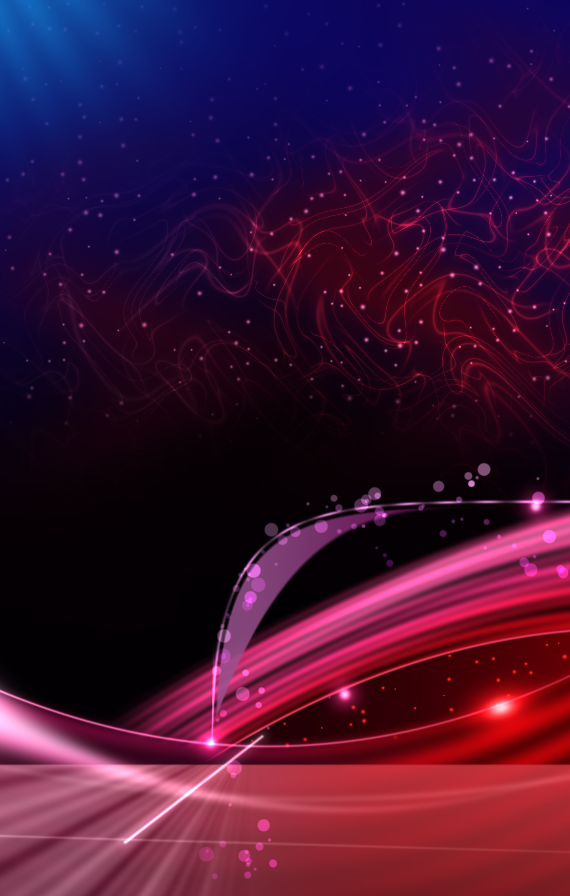
Write a WebGL 2 fragment shader that draws this background.

```glsl
#version 300 es
precision highp float;
uniform vec2 u_resolution;
out vec4 fragColor;

float hash(vec2 p) {
  p = fract(p * vec2(123.34, 456.21));
  p += dot(p, p + 45.32);
  return fract(p.x * p.y);
}
float band(float d, float w) { return exp(-d * d / (w * w)); }
float glow(vec2 d, float r) { return exp(-dot(d, d) / (r * r)); }

// Outer edge of the crescent: steep at the left, level at the right
float rim(float x) {
  float t = clamp((x - 0.372) / 0.628, 0.0, 1.0);
  return 0.17 + 0.27 * (1.0 - pow(1.0 - sqrt(t), 3.5));
}

// Thin wisps: zero lines of layered, bent sines
float wisps(vec2 p) {
  float sum = 0.0;
  for (float k = 1.0; k < 6.0; k++) {
    p += 0.6 * sin(p.yx * vec2(1.3, 1.7) + k * vec2(1.7, 2.9));
    p = mat2(0.8, -0.6, 0.6, 0.8) * p * 1.18;
    float d = abs(sin(p.x + 0.4 * sin(p.y * 2.3)));
    float patches = smoothstep(-0.3, 0.8, sin(p.y * 0.9 + k * 2.1));
    sum += patches * (0.8 * band(d, 0.06) + 0.15 * band(d, 0.3));
  }
  return sum;
}

// Cellular dots, at most one per cell
float stars(vec2 p) {
  vec2 id = floor(p);
  vec2 center = 0.2 + 0.6 * vec2(hash(id), hash(id + 7.3));
  return step(0.6, hash(id + 1.7)) * band(length(fract(p) - center), mix(0.04, 0.12, hash(id + 3.1)));
}

void main() {
  vec2 p = gl_FragCoord.xy / u_resolution;
  vec2 scale = vec2(u_resolution.x / u_resolution.y, 1.0);
  vec2 q = p * scale;
  float x = p.x, y = p.y;

  // Night sky with a cyan corner
  float sky = smoothstep(0.5, 0.98, y + 0.22 * abs(x - 0.5));
  vec3 col = vec3(0.012, 0.0, 0.012) + sky * vec3(0.03, 0.02, 0.36);
  float rays = 0.92 + 0.08 * sin(atan(x + 0.2, 1.25 - y) * 42.0);
  col += vec3(0.03, 0.42, 0.4) * rays * glow((p - vec2(0.0, 1.03)) * vec2(0.9, 1.7), 0.25);

  // Red cloud, wisps and sparks
  float cloud = glow((p - vec2(1.0, 0.72)) * vec2(0.8, 1.1), 0.25)
    + glow((p - vec2(0.62, 0.69)) * vec2(0.75, 1.5), 0.2)
    + 0.65 * glow((p - vec2(0.18, 0.65)) * vec2(0.8, 1.1), 0.19);
  float shade = 0.5 + 0.25 * sin(q.x * 17.0 + 2.0 * sin(q.y * 19.0));
  col = mix(col, vec3(0.26, 0.012, 0.07), min(0.85, cloud * shade));
  cloud = min(cloud, 1.0);
  float wisp = 0.6 * wisps(q * 14.0 + vec2(1.2, 0.4)) + 0.6 * wisps(q * 25.0 + 3.0);
  vec3 wispColor = mix(vec3(0.3, 0.13, 0.19), vec3(0.5, 0.05, 0.08), smoothstep(0.2, 0.6, x));
  col += cloud * cloud * (wispColor * wisp + vec3(0.06, 0.04, 0.05) * wisp * wisp * wisp);
  col += vec3(0.75, 0.4, 0.55) * stars(q * 48.0) * (cloud + 0.1) * smoothstep(0.48, 0.6, y);

  // Broad ribbons sweeping to the upper right
  float u = x - 0.2, r = x - 0.4;
  float top = 0.2 + 0.4 * u - 0.14 * u * u;
  float bottom = 0.165 + 0.38 * r - 0.27 * r * r;
  float v = (y - bottom) / max(top - bottom, 0.02);
  float inside = smoothstep(-0.02, 0.03, v) * smoothstep(1.07, 0.88, v) * smoothstep(0.12, 0.4, x);
  float folds = 0.77 + 0.22 * sin(v * 13.0 - x * 4.0) + 0.17 * sin(v * 29.0 + x * 5.0) + 0.13 * sin(v * 63.0 - x * 7.0);
  vec3 silk = folds * mix(vec3(0.8, 0.02, 0.08), vec3(0.85, 0.16, 0.44), smoothstep(0.1, 0.6, v + 0.35 * (1.0 - x)));
  silk += vec3(0.25, 0.25, 0.28) * band(v - 0.76 + 0.1 * sin(x * 5.0), 0.15) * smoothstep(0.2, 0.8, x);
  col = mix(col, silk, inside * 0.95);

  // Dark lens with embers, red swell below it
  float base = 0.167 + 0.28 * (x - 0.47) * (x - 0.47);
  float lens = smoothstep(0.0, 0.004, bottom - y) * smoothstep(0.38, 0.46, x);
  col = mix(col, vec3(0.09 + 0.3 * x * x * x, 0.0, 0.02), lens);
  col += vec3(0.9, 0.15, 0.1) * stars(q * 55.0) * lens;
  vec3 swell = mix(vec3(0.4, 0.03, 0.2), vec3(0.72, 0.01, 0.03), smoothstep(0.3, 0.9, x));
  swell *= 0.75 + 0.25 * sin((base - y) * 150.0 + x * 3.0);
  col = mix(col, swell, smoothstep(-0.012, 0.012, base - y));
  col += vec3(0.8, 0.4, 0.6) * band(y - base, 0.0014) * (1.0 - 0.7 * x);
  col += vec3(0.7, 0.2, 0.3) * band(y - bottom, 0.0016) * smoothstep(0.35, 0.45, x);

  // Translucent floor with a fan of streaks
  vec3 ground = mix(vec3(0.7, 0.36, 0.48), vec3(0.8, 0.21, 0.25), smoothstep(0.1, 0.7, x));
  ground *= mix(0.75 + 1.9 * y, 0.58 + 3.0 * y, smoothstep(0.1, 0.6, x));
  float angle = atan(q.x - 0.28, 0.18 - y);
  float streaks = sin(angle * 19.0) + 0.6 * sin(angle * 43.0 + 1.0) + 0.4 * sin(angle * 83.0);
  ground += 0.09 * streaks * smoothstep(0.48, 0.2, x);
  ground += 0.09 * band(y - 0.108 - 0.12 * (x - 0.55) * (x - 0.55), 0.004);
  ground += 0.2 * band(y - 0.067 + 0.018 * x, 0.0015) * (1.0 - 0.7 * x);
  col = mix(col, ground, smoothstep(0.0, 0.003, 0.148 - y) * 0.86);

  // White beam entering from the left
  float beam = y - 0.197 + 0.33 * x - 0.27 * x * x;
  col += vec3(0.95, 0.8, 0.92) * band(beam, 0.004 + 0.024 * exp(-x * 6.0)) * exp(-x * 3.6);

  // Crescent and its shining rim
  float slope = (rim(x + 0.002) - rim(x - 0.002)) / (0.004 * scale.x);
  float rimDist = (y - rim(x)) / sqrt(1.0 + slope * slope);
  float inner = 0.436 - 0.236 * pow(clamp((1.0 - x) / 0.62, 0.0, 1.0), 4.5);
  float crescent = smoothstep(0.004, 0.008, -rimDist) * smoothstep(-0.003, 0.004, y - inner) * smoothstep(0.375, 0.385, x);
  col = mix(col, mix(vec3(0.6, 0.32, 0.56), vec3(0.45, 0.1, 0.38), smoothstep(0.4, 0.75, x)), crescent * 0.85);
  float onRim = smoothstep(0.368, 0.376, x) * step(0.17, y);
  col += vec3(0.85, 0.5, 0.8) * band(rimDist, 0.0016) * onRim * (0.65 + 0.35 * sin(x * 90.0));

  // Bokeh along the crescent and down its stem
  for (float k = 0.0; k < 96.0; k++) {
    float a = hash(vec2(k, 1.3)), b = hash(vec2(k, 5.7)), c = hash(vec2(k, 9.1));
    float cx = 0.39 + 0.6 * a * sqrt(a), radius = mix(0.002, 0.009, c * c);
    vec2 center = vec2(cx, rim(cx) - 0.018 + (b - 0.5) * mix(0.04, 0.13, a));
    if (k > 69.0) center = vec2(0.36 + 0.12 * a, 0.02 + 0.28 * b);
    float disc = smoothstep(radius + 0.0005, radius - 0.0015, length(q - center * scale));
    col += mix(vec3(0.5, 0.12, 0.55), vec3(0.85, 0.6, 0.8), b * b) * disc * (0.25 + 0.35 * a);
  }

  // Crossing ray and flares
  vec2 along = vec2(0.24, 0.118) * scale, d = (p - vec2(0.22, 0.06)) * scale;
  float ray = length(d - along * clamp(dot(d, along) / dot(along, along), 0.0, 1.0));
  col += vec3(0.7, 0.55, 0.63) * (band(ray, 0.0016) + 0.2 * band(ray, 0.008));
  d = mat2(0.6, -0.3, 0.2, 1.0) * ((p - vec2(0.88, 0.21)) * scale);
  col += vec3(1.0, 0.8, 0.8) * glow(d, 0.008) + vec3(0.7, 0.04, 0.06) * glow(d, 0.022);
  for (float k = 0.0; k < 3.0; k++) {
    d = (p - vec2(0.37 + 0.185 * k + 0.05 * k * k, 0.171 - 0.024 * k + 0.078 * k * k)) * scale;
    col += vec3(1.0, 0.75, 0.9) * glow(d, 0.005) + vec3(0.5, 0.08, 0.3) * glow(d, 0.015);
  }
  fragColor = vec4(clamp(col, 0.0, 1.0), 1.0);
}
```
